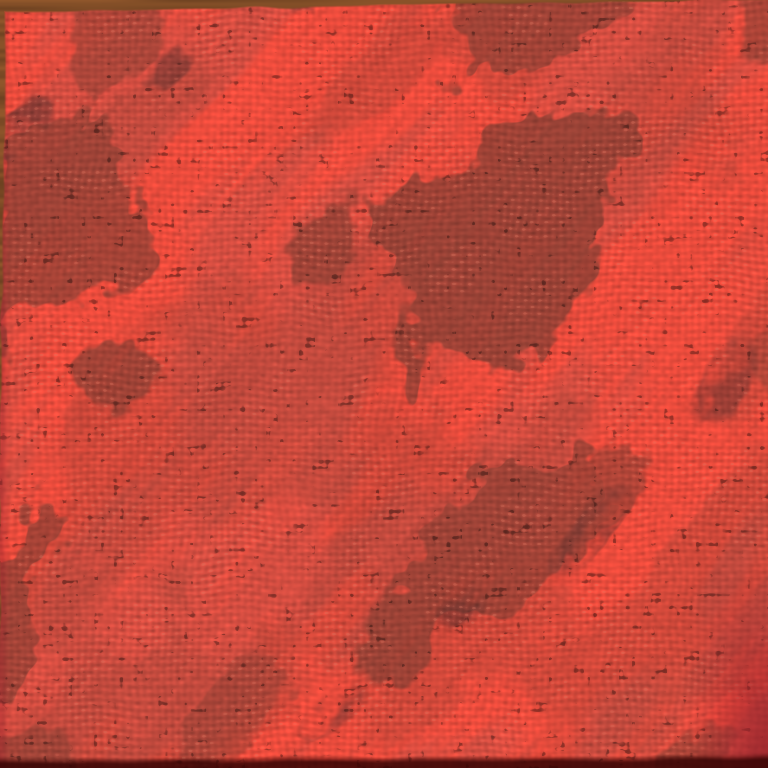
Reproduce this background procedurally as a WebGL 1 fragment shader.

```glsl
precision highp float;
// Red paint on coarse canvas: translucent brown dabs and dark flecks lie along
// a diagonal brush direction. Dabs are jittered cells warped by layered sines;
// an over-under weave, bristle streaks and worn canvas borders go on top.

#define THREADS 108.0
#define WEAVE_DEPTH 0.085
#define GRAIN_DEPTH 0.09
#define BRUSH_ANGLE 0.90
#define EDGE_SOFTNESS 0.005
#define RED_BRIGHT vec3(0.915, 0.295, 0.235)
#define RED_MID vec3(0.835, 0.305, 0.255)
#define BROWN vec3(0.585, 0.255, 0.208)
#define SLATE vec3(0.34, 0.19, 0.18)
#define GLINT vec3(0.80, 0.43, 0.35)
#define CRIMSON vec3(0.60, 0.13, 0.17)
#define WOOD vec3(0.50, 0.30, 0.15)

uniform vec2 u_resolution;

float hash(vec2 p) {
  return fract(sin(dot(p, vec2(127.1, 311.7))) * 43758.5);
}

float noise(vec2 p) {
  vec2 cell = floor(p), f = fract(p);
  f = f * f * (3.0 - 2.0 * f);
  float low = mix(hash(cell), hash(cell + vec2(1.0, 0.0)), f.x);
  float high = mix(hash(cell + vec2(0.0, 1.0)), hash(cell + 1.0), f.x);
  return mix(low, high, f.y);
}

// x runs along the brush direction, y across it
vec2 brushSpace(vec2 p) {
  float c = cos(BRUSH_ANGLE), s = sin(BRUSH_ANGLE);
  return vec2(c * p.x + s * p.y, c * p.y - s * p.x);
}

vec2 warp(vec2 p) {
  vec2 offset = vec2(0.0);
  float frequency = 7.0, amount = 0.022;
  for (int i = 0; i < 4; i++) {
    offset += amount * sin(frequency * (p.yx + 2.0 * offset.yx) + vec2(1.3, 4.1) * frequency);
    frequency *= 1.9;
    amount *= 0.56;
  }
  return p + offset;
}

// Coverage of ragged paint dabs, one in every "spacing" cells
float dabs(vec2 q, vec2 cells, float spacing, float ragged, float seed) {
  q *= cells;
  vec2 home = floor(q);
  float cover = 0.0;
  float soft = cells.y * max(EDGE_SOFTNESS, 1.0 / u_resolution.y);
  for (int j = -1; j <= 1; j++) {
    for (int i = -1; i <= 1; i++) {
      vec2 id = home + vec2(float(i), float(j));
      float present = step(mod(id.x + 2.0 * id.y + seed, spacing), 0.5);
      vec2 center = id + 0.2 + 0.6 * vec2(hash(id + seed), hash(id + seed + 5.7));
      float radius = mix(0.34, 0.60, hash(id + seed + 11.3));
      float dist = length(q - center) - radius + 0.3 * ragged;
      float opacity = mix(0.55, 1.0, hash(id + seed + 19.1));
      cover = max(cover, present * opacity * (1.0 - smoothstep(-soft, soft, dist)));
    }
  }
  return cover;
}

// Plain weave: rows of short raised stitches that alternate per row
float weave(vec2 p) {
  vec2 t = p * THREADS + 0.9 * vec2(noise(p * 16.0), noise(p * 16.0 + 40.0));
  float stitch = sin(3.14159 * (t.x + floor(t.y)));
  return sin(6.28318 * t.y) * (0.65 + 0.35 * stitch) + 0.35 * sin(6.28318 * t.x);
}

void main() {
  vec2 p = gl_FragCoord.xy / u_resolution;
  vec2 brush = brushSpace(p);
  vec2 flow = brushSpace(warp(p));
  float streak = noise(brush * vec2(7.0, 95.0)) - 0.5;
  float fine = noise(p * 190.0) - 0.5;
  float ragged = noise(p * 17.0) - 0.5 + 0.45 * (noise(p * 65.0) - 0.5) + 0.3 * streak;

  // Red ground, brushed in broad uneven passes
  float tone = 0.6 * noise(flow * vec2(4.0, 8.0)) + 0.4 * noise(flow * vec2(9.0, 24.0) + 30.0);
  vec3 color = mix(RED_MID, RED_BRIGHT, smoothstep(0.38, 0.64, tone + 0.15 * streak));
  float thin = smoothstep(0.54, 0.72, noise(flow * vec2(5.0, 11.0) + 70.0) + 0.3 * ragged);
  color = mix(color, BROWN, 0.30 * thin);

  // Large and small brown dabs, then a few dark flecks
  float brown = dabs(flow, vec2(2.6, 4.3), 3.0, ragged, 0.0);
  brown = max(brown, dabs(flow, vec2(7.0, 9.5), 8.0, ragged, 3.0));
  color = mix(color, BROWN, brown * (0.94 + 0.25 * streak));
  float flecks = dabs(flow, vec2(10.0, 19.0), 31.0, 1.3 * ragged, 9.0);
  color = mix(color, SLATE, 0.75 * flecks * smoothstep(-0.3, 0.2, ragged + 0.15));

  // Canvas relief, grain, pits and worn thread tops
  float relief = weave(p);
  float wear = noise(p * 30.0 + 12.0);
  color *= 1.0 + WEAVE_DEPTH * relief * (0.5 + wear) + GRAIN_DEPTH * fine + 0.06 * streak;
  float glint = smoothstep(0.5, 1.1, relief) * smoothstep(0.5, 0.8, wear);
  color = mix(color, GLINT, 0.38 * glint);
  float pits = smoothstep(0.80, 0.93, noise(p * 120.0 + 80.0)) * (1.0 - smoothstep(-0.4, 0.5, relief));
  color *= 1.0 - 0.32 * pits;

  // Shaded sides, crimson corner, dark lower rim and wood past the top edge
  float wobble = 0.004 * (noise(p * 24.0) - 0.5);
  float corner = smoothstep(0.88, 1.0, p.x) * (1.0 - smoothstep(0.0, 0.30, p.y));
  color = mix(color, CRIMSON, 0.75 * corner);
  color = mix(color, CRIMSON, 0.4 * (1.0 - smoothstep(0.0, 0.015, p.x)));
  float rim = 1.0 - smoothstep(0.003, 0.014, p.y + wobble - 0.006 * p.x);
  color = mix(color, vec3(0.20, 0.01, 0.01), 0.85 * rim);
  float past = max(p.y - 0.984 - 0.017 * p.x, 0.007 * smoothstep(0.4, 1.0, p.y) - p.x) + wobble;
  vec3 wood = WOOD * (0.85 + 0.3 * noise(p * vec2(8.0, 180.0)));
  color = mix(color, wood, smoothstep(-0.002, 0.002, past));

  gl_FragColor = vec4(clamp(color, 0.0, 1.0), 1.0);
}
```
